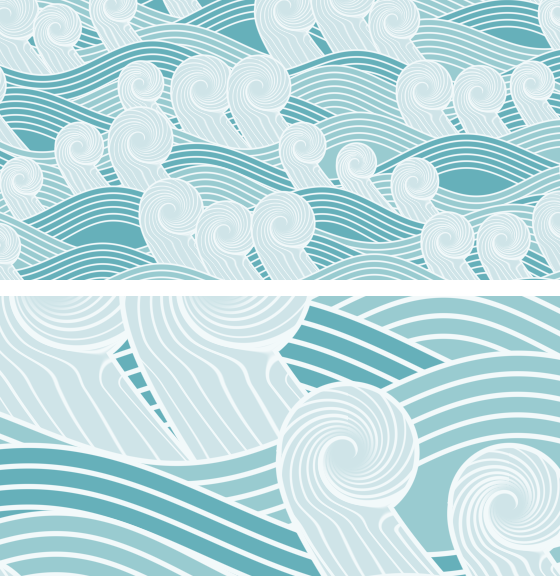
Top: the whole. Bottom: its middle third, enlarged.
Give the GLSL for this pattern, as a Shadertoy shader.

```glsl
const vec3 WHITE = vec3(0.95, 0.975, 0.98);
const vec3 FOAM = vec3(0.81, 0.895, 0.91);
const vec3 LIGHT_SEA = vec3(0.60, 0.795, 0.815);
const vec3 DEEP_SEA = vec3(0.40, 0.69, 0.73);

const float TAU = 6.28319;
const float ROW_GAP = 0.085;
const float LINE_GAP = 0.0245;
const float LINE_HALF = 0.0031;
const float SLOT = 0.2;      // spacing of curls along a row
const float ARMS = 14.0;     // streaks around a curl
const float WINDING = 2.6;   // tightness of the spiral

float hash(float n) {
    return fract(sin(n * 127.1 + 3.7) * 43758.5);
}

float fill(float d, float px) {
    return 1.0 - smoothstep(-0.75 * px, 0.75 * px, d);
}

float stroke(float d, float halfWidth, float px) {
    return fill(abs(d) - halfWidth, px);
}

// Distance in whole steps to the nearest integer
float nearest(float v) {
    return abs(fract(v + 0.5) - 0.5);
}

// Height of the upper edge of one swell
float swell(float x, float row) {
    float freq = mix(5.0, 10.0, hash(row));
    float wave = sin(freq * x + TAU * hash(row + 31.0));
    float drift = sin(3.1 * x + TAU * hash(row + 57.0));
    return 1.12 - ROW_GAP * row + 0.45 / freq * wave + 0.022 * drift;
}

// Sea below the edge, with lines running parallel to it
vec3 paintSwell(vec3 col, vec2 p, float row, float px) {
    float e = 0.003;
    float slope = (swell(p.x + e, row) - swell(p.x - e, row)) / (2.0 * e);
    float depth = (swell(p.x, row) - p.y) / sqrt(1.0 + slope * slope);
    float count = 4.0 + floor(3.0 * hash(row + 83.0));
    vec3 sea = mod(row, 2.0) < 0.5 ? DEEP_SEA : LIGHT_SEA;
    float lineId = clamp(floor(depth / LINE_GAP + 0.5), 0.0, count);
    col = mix(col, sea, fill(-depth, px));
    return mix(col, WHITE, stroke(depth - lineId * LINE_GAP, LINE_HALF, px));
}

// Foaming crest: a spiral head on a body sweeping down to the right
vec3 paintCurl(vec3 col, vec2 p, vec2 center, float r, float seed, float px) {
    vec2 q = (p - center) / r;
    if (q.y > 1.2 || q.x < -1.3 || q.x > 4.5 || q.y < -4.0) return col;

    float rho = max(length(q), 0.01);
    float root = sqrt(1.0 + 0.9 * q.y * q.y);
    float middle = -0.35 + 0.9 * (root - 1.0);
    float halfWidth = 0.65 + 0.12 * abs(q.y);
    float lean = sqrt(1.0 + pow(0.81 * q.y / root, 2.0));

    // Silhouette
    float u = (q.x - middle) / halfWidth;
    float body = max((abs(u) - 1.0) * halfWidth / lean, q.y);
    float shape = min(rho - 1.0, body) * r;
    col = mix(col, FOAM, fill(shape, px));

    // Streaks wind around the head and straighten along the body
    float turn = atan(q.x, -q.y) - WINDING * log(rho);
    float pitch = TAU * rho / sqrt(1.0 + WINDING * WINDING);
    float along = smoothstep(0.65, 1.15, -q.y);
    float ripple = 0.22 * sin(2.6 * q.y + 4.0 * u + TAU * seed);
    float phase = mix(ARMS * turn / TAU, 0.25 * ARMS * u + ripple, along);
    float gap = mix(pitch / ARMS, 4.0 * halfWidth / (ARMS * lean), along) * r;
    float thin = mix(0.0009, 0.0022, hash(floor(phase + 0.5) + seed * 9.0));
    float streak = stroke(nearest(phase) * gap, thin, px);
    streak *= smoothstep(0.2, 0.5, rho) * fill(shape, px);
    col = mix(col, WHITE, streak);

    // Hook running from the lip to the eye, then the outline
    float hook = nearest((turn - 1.0) / TAU) * pitch * r;
    float inside = smoothstep(0.09, 0.13, rho) * fill((rho - 1.0) * r, px);
    float hookHalf = LINE_HALF * mix(0.6, 1.1, smoothstep(0.1, 0.6, rho));
    col = mix(col, WHITE, stroke(hook, hookHalf, px) * inside);
    return mix(col, WHITE, stroke(shape, LINE_HALF, px));
}

// Groups of three curls resting on a row
vec3 paintCurls(vec3 col, vec2 p, float row, float px) {
    float shift = hash(row + 11.0);
    float skip = floor(row * 0.8);
    for (int j = 0; j < 14; j++) {
        float id = float(j);
        if (mod(id + skip, 5.0) > 2.5) continue;
        float seed = hash(id * 3.0 + row * 17.0);
        float r = mix(0.07, 0.115, seed);
        float x = (id - 2.5 + shift) * SLOT + 0.03 * (seed - 0.5);
        float y = swell(x + 0.5 * r, row) + 1.8 * r;
        col = paintCurl(col, p, vec2(x, y), r, seed, px);
    }
    return col;
}

void mainImage(out vec4 fragColor, in vec2 fragCoord) {
    vec2 p = fragCoord / iResolution.y;
    float px = 1.0 / iResolution.y;
    vec3 col = DEEP_SEA;

    // Rows from the far top to the near bottom
    for (int i = 0; i < 16; i++) {
        float row = float(i);
        if (i % 3 == 1) col = paintCurls(col, p, row, px);
        col = paintSwell(col, p, row, px);
    }
    fragColor = vec4(col, 1.0);
}
```
